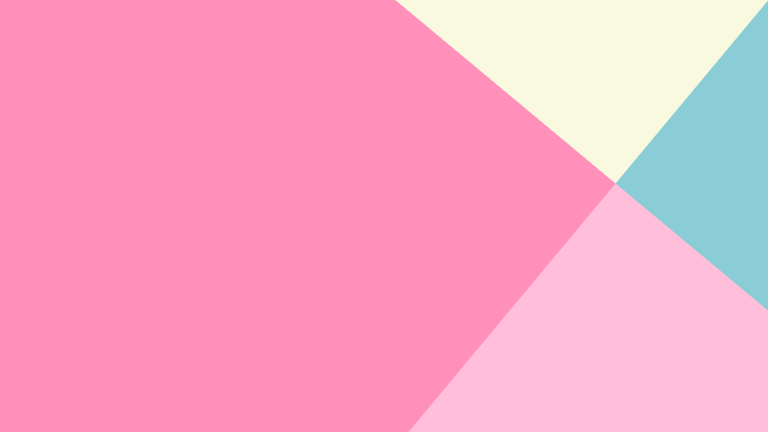
This background is drawn by a Shadertoy shader. Its source:

```glsl
// Four flat pastel sectors divided by two crossing diagonal lines.

const vec3 HOT_PINK  = vec3(1.00, 0.565, 0.73);
const vec3 PALE_PINK = vec3(1.00, 0.75, 0.855);
const vec3 CREAM     = vec3(0.976, 0.976, 0.875);
const vec3 TEAL      = vec3(0.545, 0.804, 0.843);

const vec2 CROSSING = vec2(1.4248, 0.5752); // in canvas heights
const float TILT = radians(39.8);           // slope of the falling line

// Coordinates of p along axes turned clockwise by the given angle.
vec2 toTiltedAxes(vec2 p, float angle) {
    float c = cos(angle), s = sin(angle);
    return vec2(c * p.x - s * p.y, s * p.x + c * p.y);
}

// Coverage of the positive side of an edge, smoothed over one pixel.
float sideCoverage(float signedDistance, float pixelSize) {
    return clamp(signedDistance / pixelSize + 0.5, 0.0, 1.0);
}

// Blends the four sectors around the crossing point.
vec3 sectorColor(vec2 axes, float pixelSize) {
    float right = sideCoverage(axes.x, pixelSize);
    float upper = sideCoverage(axes.y, pixelSize);
    vec3 lowerColor = mix(HOT_PINK, PALE_PINK, right);
    vec3 upperColor = mix(CREAM, TEAL, right);
    return mix(lowerColor, upperColor, upper);
}

void mainImage(out vec4 fragColor, in vec2 fragCoord) {
    vec2 position = fragCoord / iResolution.y;
    vec2 axes = toTiltedAxes(position - CROSSING, TILT);
    fragColor = vec4(sectorColor(axes, 1.0 / iResolution.y), 1.0);
}
```
